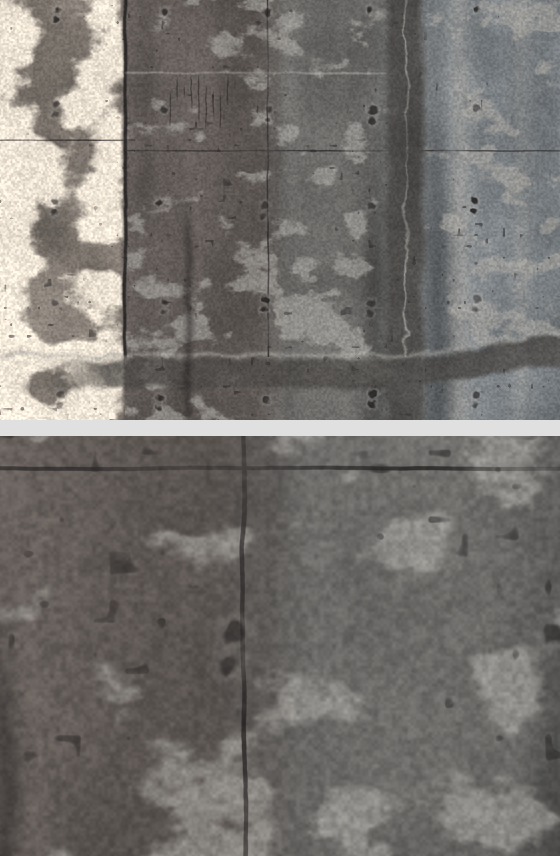
Top, the full canvas; bottom, a detail of the centre.
This texture is drawn by a Shadertoy shader. Its source:

```glsl
// Weathered cast concrete wall: cream, brown, grey and blue-grey panels side by side.
// Panel tones are blended across x, then stained with fractal noise, damp bands,
// drips, seams and a jittered grid of tie holes. Lengths are in canvas heights.

const vec3 CREAM = vec3(0.95, 0.91, 0.85);
const vec3 DIRT  = vec3(0.50, 0.47, 0.44);
const vec3 BROWN = vec3(0.37, 0.345, 0.33);
const vec3 GREY  = vec3(0.42, 0.415, 0.405);
const vec3 BLUE  = vec3(0.47, 0.49, 0.505);
const vec3 PALE  = vec3(0.66, 0.65, 0.63);
const vec3 DAMP  = vec3(0.285, 0.275, 0.265);
const vec3 DARK  = vec3(0.15, 0.14, 0.14);

float hash(vec2 p) {
    vec3 q = fract(vec3(p.xyx) * 0.1031);
    q += dot(q, q.yzx + 33.33);
    return fract((q.x + q.y) * q.z);
}

float noise(vec2 p) {
    vec2 i = floor(p), f = fract(p);
    f = f * f * (3.0 - 2.0 * f);
    return mix(mix(hash(i), hash(i + vec2(1, 0)), f.x),
               mix(hash(i + vec2(0, 1)), hash(i + vec2(1, 1)), f.x), f.y);
}

float fbm(vec2 p) {
    float sum = 0.0, amp = 0.52;
    for (int i = 0; i < 5; i++) {
        sum += amp * noise(p);
        p = mat2(1.6, 1.2, -1.2, 1.6) * p + 17.3;
        amp *= 0.5;
    }
    return sum;
}

float bell(float d, float w) { return exp(-d * d / (w * w)); }

float span(float v, float lo, float hi, float soft) {
    return smoothstep(lo - soft, lo + soft, v) * (1.0 - smoothstep(hi - soft, hi + soft, v));
}

float stroke(float d, float w, float aa) { return 1.0 - smoothstep(w - aa, w + aa, abs(d)); }

// Panel tones with their mottling and vertical streaks
vec3 panels(vec2 p, float rough) {
    float streak = noise(vec2(p.x * 26.0, p.y * 1.3));
    vec3 col = mix(BROWN, GREY, smoothstep(0.60, 0.70, p.x));
    col = mix(col, BLUE, smoothstep(0.84, 1.08, p.x));
    col *= 0.78 + 0.28 * rough + 0.16 * streak;

    float light = bell(p.x - 1.094, 0.03) + 0.7 * bell(p.x - 1.241, 0.022);
    col = mix(col, PALE, 0.55 * light * (0.4 + rough));
    float shade = bell(p.x - 1.045, 0.035) + bell(p.x - 0.89, 0.03);
    col *= 1.0 - 0.27 * shade * smoothstep(0.75, 0.35, p.y);

    float grime = 0.17 * bell(p.x - 0.145, 0.075) * (0.5 + noise(vec2(3.0, p.y * 7.0)))
                + 0.10 * bell(p.x - 0.30, 0.03) - 0.22 * smoothstep(0.10, 0.0, p.x);
    float clean = smoothstep(-0.09, 0.08, fbm(p * vec2(10.0, 13.0)) - 0.42 - grime);
    vec3 left = mix(DIRT * (0.7 + 0.55 * rough), CREAM * (0.91 + 0.15 * rough), clean);
    return mix(left, col, smoothstep(0.286, 0.300, p.x + 0.02 * (rough - 0.5)));
}

// Tie holes on a jittered grid, many doubled: x is the pit, y the pale rim
vec2 tieHoles(vec2 p, float aa) {
    vec2 pitch = vec2(0.250, 0.230), g = (p - vec2(0.137, 0.054)) / pitch;
    vec2 id = floor(g + 0.5);
    vec2 q = (g - id) * pitch + 0.016 * (vec2(hash(id), hash(id + 9.0)) - 0.5);
    float d = length(q);
    if (hash(id + 31.0) > 0.4) d = min(d, length(q + vec2(0.003, 0.024)) + 0.001);
    d += 0.007 * (noise(p * 130.0) - 0.5);
    float r = 0.007 + 0.004 * hash(id + 5.0);
    float strength = 0.45 + 0.5 * hash(id + 47.0);
    return strength * vec2(1.0 - smoothstep(r - 0.003 - aa, r + aa, d), bell(d - r - 0.003, 0.004));
}

void mainImage(out vec4 fragColor, in vec2 fragCoord) {
    vec2 p = fragCoord / iResolution.xy * vec2(4.0 / 3.0, 1.0);
    float aa = 0.8 / iResolution.y;
    float rough = fbm(p * 9.0 + 40.0), wob = fbm(p * 16.0 + 7.0) - 0.5;
    vec3 col = panels(p, rough);

    // Pale mineral bloom, strongest low down beside the middle seam
    float zone = 0.10 * bell(p.x - 0.70, 0.12) * bell(p.y - 0.31, 0.2) + 0.05 * bell(p.y - 0.20, 0.06);
    float bloom = smoothstep(0.58, 0.70, fbm(p * vec2(13.0, 19.0) + 80.0) + zone);
    col = mix(col, PALE, 0.6 * bloom * step(0.297, p.x));

    // Damp column, damp ledge and the salt lines along them
    float column = span(p.x + 0.02 * wob, 0.922, 1.008, 0.014);
    float ledgeY = 0.113 + 0.055 * smoothstep(0.95, 1.33, p.x);
    float ledge = span(p.y - ledgeY + 0.03 * wob, -0.036, 0.030, 0.009) * smoothstep(0.05, 0.33, p.x + 0.3 * wob);
    col = mix(col, DAMP * (0.8 + 0.4 * rough), max(0.85 * column, 0.78 * ledge));
    col = mix(col, PALE, 0.5 * bell(p.y - ledgeY - 0.040 + 0.03 * wob, 0.006) * smoothstep(0.3, 0.6, rough + 0.1));
    col = mix(col, PALE, 0.7 * stroke(p.x - 0.968 + 0.035 * wob, 0.0022, aa + 0.001) * step(0.15, p.y) * rough * 1.6);

    // Dark drips and short gouges in the brown panel
    col = mix(col, DARK, 0.5 * bell(p.x - 0.449 + 0.015 * wob, 0.011) * smoothstep(0.56, 0.40, p.y));
    for (int i = 0; i < 10; i++) {
        float k = float(i), h = hash(vec2(k, 3.0));
        float gouge = stroke(p.x - 0.405 - 0.017 * k + 0.012 * wob, 0.0014, aa);
        col = mix(col, DARK, 0.6 * gouge * span(p.y, 0.80 - 0.13 * h, 0.77 + 0.05 * hash(vec2(k, 8.0)), 0.012));
    }

    // Formwork seams, broken up by wear
    float wear = 0.45 + 0.9 * noise(p * 14.0);
    float seam = stroke(p.x - 0.298 + 0.008 * wob, 0.0035, aa + 0.001) * smoothstep(0.14, 0.16, p.y);
    seam = max(seam, 0.65 * wear * stroke(p.x - 0.638 + 0.008 * wob, 0.0018, aa) * step(0.15, p.y));
    float joint = stroke(p.y - mix(0.666, 0.641, step(0.297, p.x)) + 0.003 * wob, 0.0016, aa);
    seam = max(seam, 0.7 * wear * joint * (1.0 - column));
    col = mix(col, DARK, clamp(seam, 0.0, 0.9));
    float lip = stroke(p.y - 0.826 + 0.008 * wob, 0.0025, aa + 0.001) * span(p.x, 0.30, 0.92, 0.01);
    col = mix(col, PALE, 0.5 * lip * wear);

    // Tie holes, fine pits and grain
    vec2 hole = tieHoles(p, aa);
    col = mix(mix(col, PALE, 0.3 * hole.y), DARK, hole.x);
    col = mix(col, DARK, 0.5 * smoothstep(0.87, 0.96, noise(p * 75.0)) * smoothstep(0.45, 0.6, rough));
    col *= 1.0 + 0.20 * (noise(p * 210.0) - 0.5) + 0.12 * (noise(p * 420.0) - 0.5);
    fragColor = vec4(clamp(col, 0.0, 1.0), 1.0);
}
```
